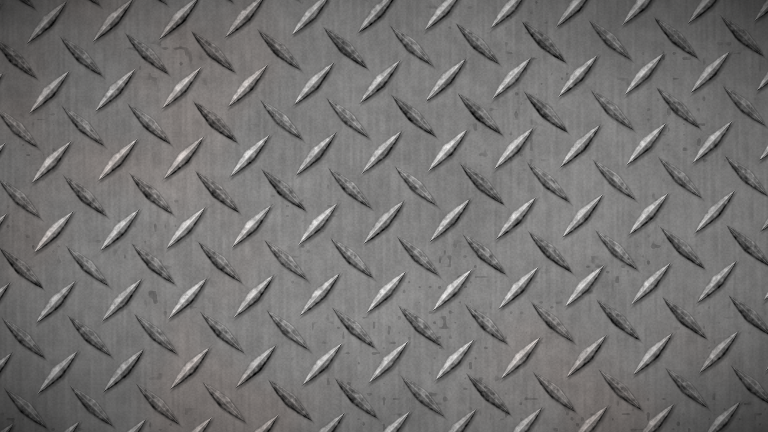
Give the GLSL for this texture, as a Shadertoy shader.

```glsl
// Worn steel tread plate: alternating diagonal lens-shaped lugs on brushed grey metal.

// Lengths are in canvas heights, angles in radians.
const vec2  PITCH       = vec2(0.1531, 0.1622); // spacing of lugs of one direction
const vec2  ORIGIN      = vec2(0.0, -0.0139);   // a rising lug, from canvas centre
const float TILT        = 0.0305;
const float HALF_LENGTH = 0.0660;
const float HALF_WIDTH  = 0.0122;
const float NUB_WIDTH   = 0.0020;               // extra swelling at mid-lug
const vec2  SHADOW_SHIFT = vec2(0.0035, -0.0050);
const float SHADOW      = 0.30;
const float PLATE_TONE  = 0.525;
const float BLOTCH      = 0.10;
const float BRUSH       = 0.05;
const float GRAIN       = 0.045;
const vec3  STEEL_TINT  = vec3(1.0, 0.995, 0.99);
const vec3  RUST_TINT   = vec3(1.03, 0.985, 0.965);

float hash(vec2 p) {
    return fract(sin(dot(p, vec2(127.1, 311.7))) * 43758.5453);
}

float noise(vec2 p) {
    vec2 i = floor(p), f = fract(p);
    f = f * f * (3.0 - 2.0 * f);
    return mix(mix(hash(i), hash(i + vec2(1, 0)), f.x),
               mix(hash(i + vec2(0, 1)), hash(i + vec2(1, 1)), f.x), f.y);
}

float fbm(vec2 p) {
    float sum = 0.0, amp = 0.5;
    for (int i = 0; i < 4; i++) {
        sum += amp * noise(p);
        p = p * 2.03 + 17.3;
        amp *= 0.5;
    }
    return sum;
}

// Half width of a lug at t, where t = -1 and 1 are its tips
float lugProfile(float t) {
    return HALF_WIDTH * (1.0 - t * t) + NUB_WIDTH * exp(-t * t * 22.0);
}

// Approximate signed distance; a.x runs along the lug, a.y across it
float lugDistance(vec2 a) {
    float t = a.x / HALF_LENGTH;
    float slope = 2.0 * HALF_WIDTH * t / HALF_LENGTH;
    return (abs(a.y) - lugProfile(t)) / sqrt(1.0 + slope * slope);
}

// Coordinates along and across a lug; dir is 1 for rising, -1 for falling
vec2 lugAxes(vec2 p, float dir) {
    return vec2(p.x + dir * p.y, p.y - dir * p.x) * 0.70711;
}

// Grey tone of the two facets, the ridge and the rims of a lug
float lugTone(vec2 a, float dir, float seed) {
    float t = a.x / HALF_LENGTH;
    float s = a.y / max(lugProfile(t), 0.001);
    float wear = fbm(a * 130.0 + seed * 91.0) - 0.47;
    float ridge = 0.08 + 0.25 * wear;
    float upper = smoothstep(ridge - 0.22, ridge + 0.22, s);
    float crest = exp(-pow((s - ridge) / 0.16, 2.0));
    float nub = exp(-t * t * 20.0);
    float lowRim = smoothstep(-0.50, -0.90, s);
    float highRim = smoothstep(0.65, 0.95, s);
    float rising = mix(0.49, 0.76, upper) + 0.14 * crest - 0.36 * lowRim - 0.16 * highRim;
    float falling = mix(0.37, 0.45, upper) + 0.12 * crest - 0.20 * lowRim + 0.12 * highRim;
    falling -= 0.14 * smoothstep(0.45, 1.0, t);
    float tone = dir > 0.0 ? rising : falling;
    return tone + 0.07 * nub * (upper - 0.3) + 0.40 * wear + 0.10 * (seed - 0.5);
}

void mainImage(out vec4 fragColor, in vec2 fragCoord) {
    float px = 1.0 / iResolution.y;
    vec2 p = (fragCoord - 0.5 * iResolution.xy) * px;

    // Light falling off toward the corners
    vec2 v = p / vec2(0.889, 0.5);
    float r2 = dot(v, v);
    float light = 1.0 - 0.10 * r2 - 0.09 * r2 * r2;

    // Plate: blotches, vertical brushing, sparse dark pits
    float blotch = fbm(p * 4.5 + 8.0) - 0.47;
    float brush = noise(p * vec2(170.0, 14.0) + 40.0) - 0.5;
    float pits = smoothstep(0.80, 0.92, noise(p * 85.0)) * smoothstep(0.45, 0.65, fbm(p * 6.0));
    float tone = PLATE_TONE + BLOTCH * blotch + BRUSH * brush - 0.10 * pits;
    tone += 0.08 * (fbm(p * 38.0) - 0.47);

    // Lugs: two interleaved lattices of opposite direction
    vec2 axis = vec2(cos(TILT), sin(TILT));
    vec2 q = p - ORIGIN;
    vec2 g = vec2(dot(q, axis), dot(q, vec2(-axis.y, axis.x))) / PITCH;
    for (int k = 0; k < 2; k++) {
        float dir = k == 0 ? 1.0 : -1.0;
        vec2 cell = g - 0.5 * float(k);
        vec2 id = floor(cell + 0.5);
        vec2 local = (cell - id) * PITCH;
        float seed = hash(id + 37.0 * float(k));
        vec2 a = lugAxes(local, dir) * (1.0 + 0.06 * (seed - 0.5));
        float d = lugDistance(a) + 0.0012 * (noise(p * 190.0) - 0.5);
        float shade = lugDistance(lugAxes(local - SHADOW_SHIFT, dir));
        tone *= 1.0 - SHADOW * (1.0 - smoothstep(-0.004, 0.005, shade));
        tone *= 1.0 - 0.12 * (1.0 - smoothstep(0.0, 0.003, abs(d)));
        tone = mix(tone, lugTone(a, dir, seed), 1.0 - smoothstep(-px, px, d));
    }

    // Fine grain and a faint warm stain
    tone += GRAIN * (noise(p * 300.0) - 0.5);
    vec3 tint = mix(STEEL_TINT, RUST_TINT, smoothstep(0.50, 0.75, fbm(p * 2.5 + 3.0)));
    fragColor = vec4(clamp(tone * light * tint, 0.0, 1.0), 1.0);
}
```
